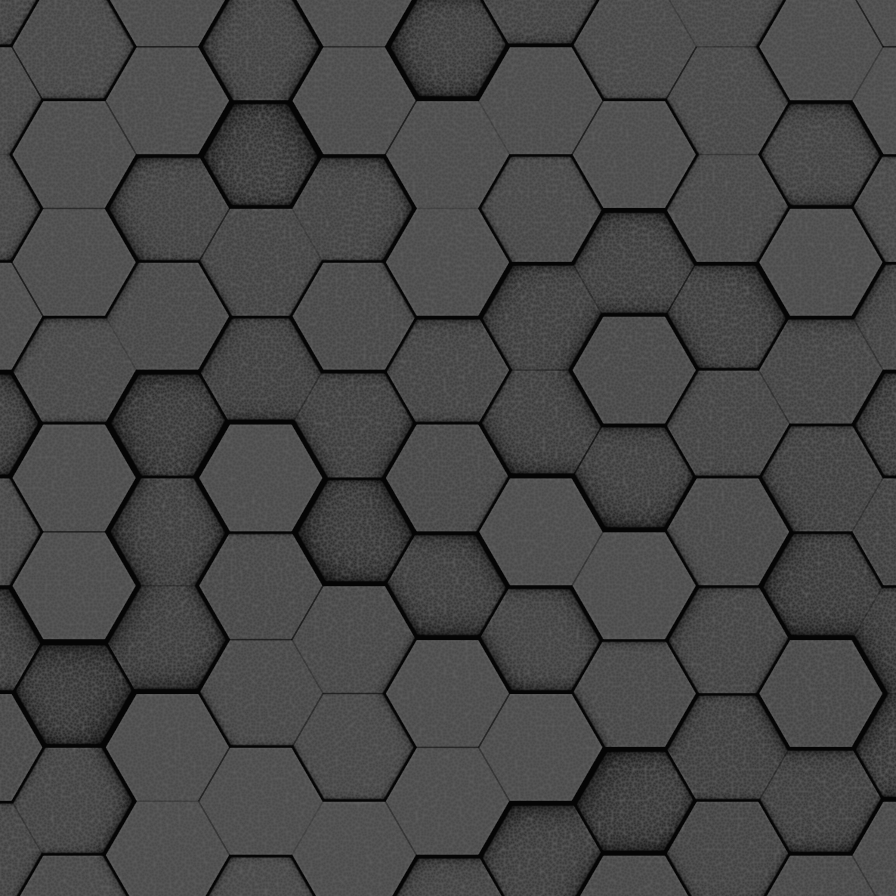
Reproduce this pattern procedurally as a three.js fragment shader.

```glsl
// Charcoal hexagonal blocks at uneven heights, with soft contact shadows and fine grain.
varying vec2 vUv;

#define ROW 0.1203                    // height of one hexagon
#define ORIGIN vec2(0.0827, -0.0146)  // centre of block (0, 0)
#define LEVELS 5.0                    // number of block heights
#define LOW_TONE 0.275
#define HIGH_TONE 0.322
#define GROOVE 0.0013                 // dark gap per unit of height step
#define SHADOW 0.0030                 // shadow reach per unit of height step
#define SEAM 0.0009                   // hairline between level blocks
#define SOFT 0.0013                   // edge smoothing
#define GRAIN_CELLS 290.0
#define SEED 17.3

float hash(vec2 p) {
  return fract(sin(dot(p, vec2(127.1, 311.7)) + SEED) * 43758.55);
}

// Signed distance to a flat-topped hexagon with the given apothem.
float hexDistance(vec2 p, float apothem) {
  const vec2 slant = vec2(-0.866025, 0.5);
  p = abs(p);
  p -= 2.0 * min(dot(slant, p), 0.0) * slant;
  float halfSide = apothem * 0.57735;
  p -= vec2(clamp(p.x, -halfSide, halfSide), apothem);
  return length(p) * sign(p.y);
}

// Height of a block, from 0 to LEVELS - 1; the deepest are rarest.
float blockLevel(vec2 id) {
  return floor(LEVELS * pow(hash(id), 0.7));
}

// Index of the nearest block, in half periods of the staggered lattice.
vec2 nearestBlock(vec2 p, vec2 halfPeriod) {
  vec2 q = 0.5 * p / halfPeriod;
  vec2 even = 2.0 * floor(q + 0.5);
  vec2 odd = 2.0 * floor(q) + 1.0;
  float evenGap = length(p - even * halfPeriod);
  float oddGap = length(p - odd * halfPeriod);
  return evenGap < oddGap ? even : odd;
}

// Cellular grain, roughly centred on zero.
float cellularGrain(vec2 p) {
  vec2 cell = floor(p);
  float nearest = 2.0;
  for (int y = -1; y <= 1; y++) {
    for (int x = -1; x <= 1; x++) {
      vec2 c = cell + vec2(float(x), float(y));
      vec2 speck = c + vec2(hash(c), hash(c + 57.0));
      nearest = min(nearest, length(p - speck));
    }
  }
  return nearest - 0.45;
}

void main() {
  vec2 halfPeriod = ROW * vec2(0.866025, 0.5);
  vec2 p = vUv - ORIGIN;
  vec2 id = nearestBlock(p, halfPeriod);
  vec2 local = p - id * halfPeriod;
  float level = blockLevel(id);
  float height = level / (LEVELS - 1.0);
  float grain = cellularGrain(vUv * GRAIN_CELLS);

  // Top face: lighter when raised, with a faint slope and coarser grain when sunk.
  float tone = mix(LOW_TONE, HIGH_TONE, height);
  tone += 0.006 * local.y / ROW;
  tone += mix(0.13, 0.065, height) * grain;

  // Shadows, grooves, rims and seams from the six neighbours.
  float light = 1.0;
  float rim = 0.0;
  for (int k = 0; k < 6; k++) {
    float angle = float(k) * 1.047198;
    vec2 offset = floor(vec2(1.1547 * sin(angle), 2.0 * cos(angle)) + 0.5);
    vec2 other = id + offset;
    float rise = blockLevel(other) - level;
    float d = max(hexDistance(local - offset * halfPeriod, 0.5 * ROW), 0.0);

    if (rise > 0.5) {
      float reach = SHADOW * rise * mix(0.75, 1.25, hash(other + 31.0));
      float shade = exp(-d * (1.0 + 0.6 * grain) / reach);
      float width = 0.0012 + GROOVE * rise;
      float groove = 1.0 - smoothstep(width - SOFT, width + SOFT, d);
      light *= (1.0 - 0.78 * shade) * (1.0 - 0.9 * groove);
    } else if (rise < -0.5) {
      light *= 1.0 - 0.75 * (1.0 - smoothstep(0.0, SOFT, d));
      rim = max(rim, smoothstep(0.0, SOFT, d) * (1.0 - smoothstep(SOFT, 3.0 * SOFT, d)));
    } else {
      float strength = mix(0.15, 0.65, hash(id + other + 83.0));
      light *= 1.0 - strength * (1.0 - smoothstep(SEAM - 0.5 * SOFT, SEAM + 0.5 * SOFT, d));
    }
  }

  tone = max((tone + 0.02 * rim) * light, 0.02);
  gl_FragColor = vec4(vec3(tone), 1.0);
}
```
